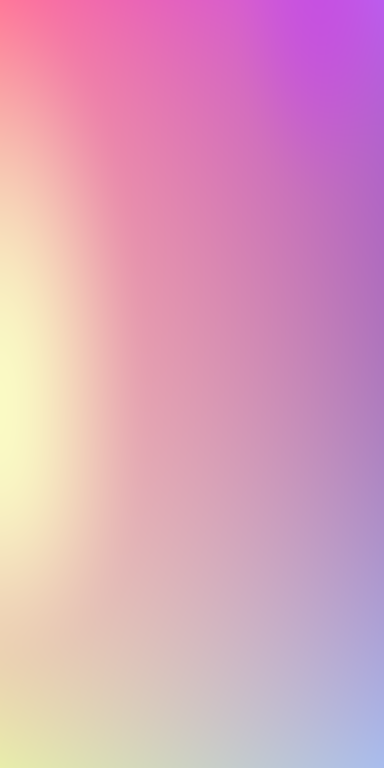
Write a Shadertoy shader that draws this background.

```glsl
// Soft pastel mesh gradient: pink to violet above, yellow to blue below, with a cream glow at the left.

// Vertical colour stops, from top to bottom, for three columns
const vec3 LEFT[4]   = vec3[4](vec3(1.00, 0.47, 0.60), vec3(0.95, 0.66, 0.66),
                               vec3(0.93, 0.74, 0.70), vec3(0.91, 0.93, 0.67));
const vec3 MIDDLE[4] = vec3[4](vec3(0.88, 0.38, 0.76), vec3(0.87, 0.54, 0.69),
                               vec3(0.86, 0.66, 0.72), vec3(0.80, 0.82, 0.77));
const vec3 RIGHT[4]  = vec3[4](vec3(0.73, 0.37, 0.94), vec3(0.69, 0.42, 0.75),
                               vec3(0.68, 0.55, 0.78), vec3(0.66, 0.74, 0.93));

// Cream glow on the left edge
const vec3  CREAM = vec3(0.98, 0.98, 0.77);
const float CREAM_HEIGHT = 0.48;
const float CREAM_WIDTH = 0.40;
const float CREAM_ABOVE = 0.55;
const float CREAM_BELOW = 0.36;
const float CREAM_BELOW_POWER = 1.5;

// Magenta glow near the upper right corner
const vec3  MAGENTA = vec3(0.77, 0.28, 0.89);
const vec2  MAGENTA_CENTER = vec2(0.83, 1.0);
const vec2  MAGENTA_RADIUS = vec2(0.24, 0.28);
const float MAGENTA_STRENGTH = 0.55;

// Cubic through four evenly spaced stops, t in 0..1
vec3 columnColor(vec3 stops[4], float t) {
    float s = 3.0 * t;
    float a = s - 1.0, b = s - 2.0, c = s - 3.0;
    return -stops[0] * a * b * c / 6.0 + stops[1] * s * b * c / 2.0
           - stops[2] * s * a * c / 2.0 + stops[3] * s * a * b / 6.0;
}

// Quadratic through three columns at x = 0, 0.5 and 1
vec3 meshColor(vec2 uv) {
    float x = uv.x, depth = 1.0 - uv.y;
    return columnColor(LEFT, depth) * (2.0 * x - 1.0) * (x - 1.0)
         + columnColor(MIDDLE, depth) * 4.0 * x * (1.0 - x)
         + columnColor(RIGHT, depth) * x * (2.0 * x - 1.0);
}

// Elliptical falloff with a firmer lower side
float creamGlow(vec2 uv) {
    float rise = uv.y - CREAM_HEIGHT;
    float vertical = rise > 0.0 ? rise / CREAM_ABOVE
                                : pow(-rise / CREAM_BELOW, CREAM_BELOW_POWER);
    return 1.0 - smoothstep(0.0, 1.0, length(vec2(uv.x / CREAM_WIDTH, vertical)));
}

float magentaGlow(vec2 uv) {
    float d = length((uv - MAGENTA_CENTER) / MAGENTA_RADIUS);
    return MAGENTA_STRENGTH * (1.0 - smoothstep(0.0, 1.0, d));
}

void mainImage(out vec4 fragColor, in vec2 fragCoord) {
    vec2 uv = fragCoord / iResolution.xy;
    vec3 color = meshColor(uv);
    color = mix(color, MAGENTA, magentaGlow(uv));
    color = mix(color, CREAM, creamGlow(uv));
    fragColor = vec4(clamp(color, 0.0, 1.0), 1.0);
}
```
